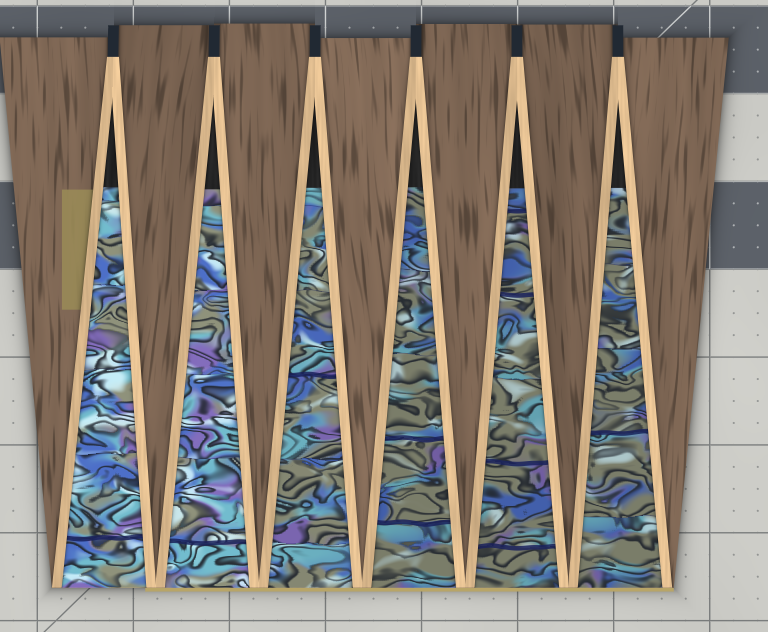
This pattern is drawn by a Shadertoy shader. Its source:

```glsl
// Six tall maple-edged abalone triangles set between walnut wedges on a cutting mat.
#define COUNT 6.0
#define BASE_Y 0.070
#define TIP_Y 0.910
#define HALF_BASE 0.0825
#define HALF_TIP 0.0095
#define STRIP 0.0155
#define SHELL_TOP 0.701
#define SHELL_BANDS 7.5
#define SHELL_FREQ vec2(17.0, 31.0)
#define GRAIN_FREQ vec2(150.0, 10.0)
#define MAT_CELL vec2(0.152, 0.139)
#define MAT_ORIGIN vec2(1.123, 0.435)

float hash(vec2 p) {
    vec3 q = fract(vec3(p.xyx) * 0.1031);
    q += dot(q, q.yzx + 33.33);
    return fract((q.x + q.y) * q.z);
}

vec2 gradient(vec2 cell) {
    float a = 6.2832 * hash(cell);
    return vec2(cos(a), sin(a));
}

float gnoise(vec2 p) {
    vec2 i = floor(p), f = p - i, e = vec2(1, 0);
    vec2 u = f * f * f * (f * (f * 6.0 - 15.0) + 10.0);
    float low = mix(dot(gradient(i), f), dot(gradient(i + e), f - e), u.x);
    float high = mix(dot(gradient(i + e.yx), f - e.yx), dot(gradient(i + 1.0), f - 1.0), u.x);
    return 1.4 * mix(low, high, u.y);
}

// Coverage of the region where the distance d is negative
float fill(float d) { return clamp(0.5 - d * iResolution.y, 0.0, 1.0); }

float box(vec2 p, vec2 lo, vec2 hi) {
    vec2 d = max(lo - p, p - hi);
    return max(d.x, d.y);
}

vec3 cuttingMat(vec2 p) {
    vec2 g = (p - MAT_ORIGIN) / MAT_CELL;
    vec2 toLine = abs(fract(g + 0.5) - 0.5) * MAT_CELL;
    vec2 toDot = abs(fract(g * 4.0 + 0.5) - 0.5) * MAT_CELL / 4.0;
    float dark = fill(abs(p.y - MAT_ORIGIN.y - 1.5 * MAT_CELL.y) - 0.5 * MAT_CELL.y)
               + fill(abs(p.y - MAT_ORIGIN.y - 3.5 * MAT_CELL.y) - 0.5 * MAT_CELL.y);
    vec3 col = mix(vec3(0.80, 0.80, 0.78), vec3(0.36, 0.38, 0.41), dark);
    vec3 ink = mix(vec3(0.48, 0.49, 0.49), vec3(0.82, 0.83, 0.83), dark);
    float diagonal = abs(p.x - p.y - 0.07 - 0.033 * p.y) * 0.7;
    float marks = max(fill(min(min(toLine.x, toLine.y), diagonal) - 0.0011),
                      0.7 * fill(length(toDot) - 0.0016));
    return mix(col, ink, marks) * (1.0 + 0.03 * gnoise(p * 4.0));
}

vec3 walnut(vec2 p, float piece) {
    float tilt = 0.22 * (hash(vec2(piece, 4.0)) - 0.5);
    vec2 q = vec2(p.x + tilt * p.y + 0.006 * gnoise(p * 5.0), p.y) + piece * 3.7;
    float pores = smoothstep(0.1, 0.65, gnoise(q * GRAIN_FREQ));
    float figure = gnoise(q * vec2(22.0, 1.6)) + 0.5 * gnoise(q * vec2(60.0, 3.0));
    vec3 col = vec3(0.48, 0.39, 0.32) * (0.95 + 0.14 * hash(vec2(piece, 9.0)));
    return col * (1.0 + 0.10 * figure - 0.30 * pores);
}

vec3 maple(vec2 p) {
    return vec3(0.89, 0.75, 0.57) * (1.0 + 0.07 * gnoise(p * vec2(220.0, 14.0)) + 0.04 * gnoise(p * 9.0));
}

vec3 abalone(vec2 p, float id) {
    // Each triangle is a stack of slices cut from different shell
    float slice = p.y * SHELL_BANDS + hash(vec2(id, 2.0)) + 0.04 * gnoise(vec2(p.x * 20.0, id));
    vec2 seed = vec2(id, floor(slice));
    float layered = smoothstep(0.55, 0.9, hash(seed + 5.0));
    vec2 q = p * SHELL_FREQ + 19.0 * vec2(hash(seed), hash(seed + 7.0));
    q += 0.55 * vec2(gnoise(q * 0.8), gnoise(q * 0.8 + 31.0));

    // Growth layers: folded contours, each fading from a dark rim to bright nacre
    float phase = q.y * mix(0.55, 1.3, layered) + mix(2.1, 0.9, layered) * gnoise(q)
                + 0.35 * gnoise(q * 2.6);
    float aa = min(fwidth(phase), 0.3), s = fract(phase);
    float rim = smoothstep(0.0, 0.42, s) * smoothstep(0.0, 0.07 + aa, 1.0 - s);
    float depth = smoothstep(-0.7, 0.2, gnoise(q * 0.6 + 11.0));

    // Iridescence, duller toward the right
    float dull = 0.32 * smoothstep(1.0, 3.0, id);
    vec2 h = q * 0.7 + 0.25 * s;
    vec3 col = mix(vec3(0.27, 0.39, 0.70), vec3(0.40, 0.66, 0.72), smoothstep(-0.35, 0.3, gnoise(h + 3.0)));
    col = mix(col, vec3(0.46, 0.38, 0.66), smoothstep(0.1, 0.5, gnoise(h + 47.0)));
    col = mix(col, vec3(0.50, 0.51, 0.43), smoothstep(-0.05, 0.4, gnoise(h + 71.0) + dull));
    col = mix(col, vec3(0.74, 0.86, 0.89), 0.85 * smoothstep(0.1, 0.55, gnoise(q * 1.1 + 23.0) - 0.4 * dull));
    col *= 1.12 - 0.5 * dull;
    col = mix(col, vec3(0.13, 0.15, 0.18), (1.0 - rim) * mix(0.45, 0.92, depth));

    // Seams, a few of them inked blue
    float toSeam = abs(fract(slice + 0.5) - 0.5) / SHELL_BANDS;
    float inked = step(0.72, hash(vec2(id, floor(slice + 0.5)) + 13.0));
    return mix(col, vec3(0.10, 0.13, 0.36), fill(toSeam - mix(0.0006, 0.0036, inked)) * mix(0.4, 0.85, inked));
}

void mainImage(out vec4 fragColor, in vec2 fragCoord) {
    vec2 p = fragCoord / iResolution.y;

    // Fan of triangles: spacing narrows slightly from base to tip
    float v = (p.y - BASE_Y) / (TIP_Y - BASE_Y);
    float pitch = mix(0.1633, 0.1598, v);
    float along = (p.x - mix(0.1646, 0.1788, v)) / pitch;
    float id = clamp(floor(along + 0.5), 0.0, COUNT - 1.0);
    float piece = clamp(floor(along) + 1.0, 0.0, COUNT);
    float side = (along - id) * pitch;
    float outer = abs(side) - mix(HALF_BASE, HALF_TIP, min(v, 1.0));
    float inner = outer + STRIP;

    // Panel outline with staggered wedge tops
    float top = 0.954 - 0.015 * cos(2.0944 * piece) + 0.004 * (hash(vec2(piece, 1.0)) - 0.5);
    float panel = box(p, vec2(0.082 - 0.095 * (p.y - BASE_Y), BASE_Y),
                         vec2(1.066 + 0.100 * (p.y - BASE_Y), top));

    vec3 col = cuttingMat(p) * (1.0 - 0.38 * exp(-max(panel, 0.0) / 0.010));
    vec3 tape = vec3(0.60, 0.54, 0.34);
    col = mix(col, tape * 1.2, fill(box(p, vec2(0.23, 0.064), vec2(1.066, BASE_Y))));

    vec3 wood = walnut(p, piece);
    wood = mix(wood, tape, 0.9 * fill(box(p, vec2(0.098, 0.510), vec2(0.160, 0.700))));
    wood *= 1.0 - 0.35 * exp(-max(outer, 0.0) / 0.003);
    col = mix(col, wood, fill(panel));

    // Open gap above each tip, then strip, ebony point and shell
    col = mix(col, vec3(0.13, 0.16, 0.20), fill(max(abs(side) - 0.0085, box(p, vec2(0.0, TIP_Y), vec2(2.0, 0.960)))));
    float triangle = max(outer, max(p.y - TIP_Y, BASE_Y - p.y));
    col = mix(col, maple(p) * (0.98 + 0.04 * sign(side)), fill(triangle));
    vec3 ebony = vec3(0.14, 0.14, 0.14) * (1.0 + 0.3 * gnoise(p * GRAIN_FREQ));
    vec3 core = mix(ebony, abalone(p, id), fill(p.y - SHELL_TOP - 0.006 * (hash(vec2(id, 6.0)) - 0.5)));
    core *= 1.0 - 0.4 * exp(min(inner, 0.0) / 0.002);
    col = mix(col, core, fill(max(inner, max(p.y - TIP_Y, BASE_Y - p.y))));

    fragColor = vec4(clamp(col, 0.0, 1.0), 1.0);
}
```
